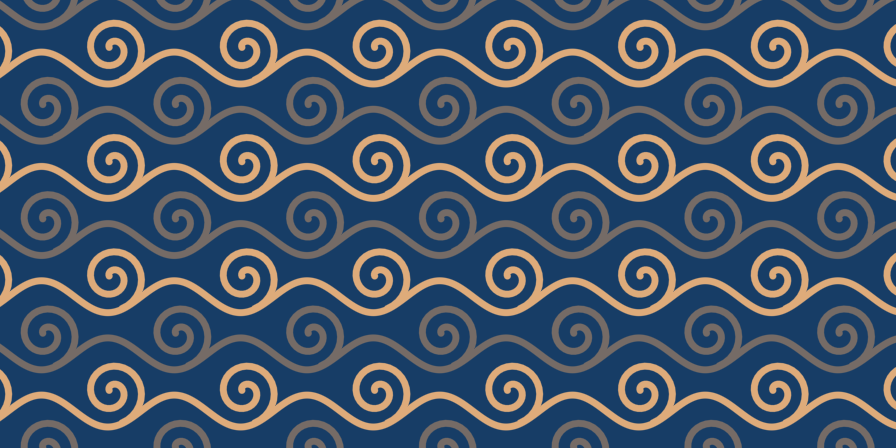
A Shadertoy shader for this pattern:

```glsl
// Rows of rolling waves, each crest thrown into a curling spiral.
// Two interleaved layers, pale orange and taupe, lie half a tile apart on navy.
// Every tile is the distance to a cosine wave joined with a shrinking spiral.

const float PI = 3.14159265;

// Lengths are in canvas heights
const vec2  TILE        = vec2(0.2963, 0.2552);
const vec2  CURL_ORIGIN = vec2(0.2495, 0.8913);  // centre of one orange curl
const float LINE_WIDTH  = 0.0154;

// Wave, placed relative to the curl centre
const float WAVE_LEVEL  = -0.0432;
const float WAVE_HEIGHT = 0.0356;
const float TROUGH_X    = -0.0087;

// Spiral, measured in quarter turns from its rightmost point
const float CURL_RADIUS = 0.0660;
const float CURL_START  = -0.8;
const float CURL_END    = 5.7;
const float CURL_VANISH = 6.1;   // quarter turn where the radius reaches zero
const float CURL_POWER  = 0.85;
const int   CURL_STEPS  = 52;

const vec3 NAVY   = vec3(0.09, 0.24, 0.40);
const vec3 TAUPE  = vec3(0.46, 0.42, 0.40);
const vec3 ORANGE = vec3(0.87, 0.67, 0.48);

float segmentDistance(vec2 p, vec2 a, vec2 b) {
    vec2 ap = p - a, ab = b - a;
    return length(ap - ab * clamp(dot(ap, ab) / dot(ab, ab), 0.0, 1.0));
}

vec2 curlPoint(float quarter) {
    float radius = CURL_RADIUS * pow(1.0 - quarter / CURL_VANISH, CURL_POWER);
    float angle = quarter * 0.5 * PI;
    return radius * vec2(cos(angle), sin(angle));
}

float curlDistance(vec2 p) {
    float nearest = 1e3;
    vec2 previous = curlPoint(CURL_START);
    for (int i = 1; i <= CURL_STEPS; i++) {
        float t = float(i) / float(CURL_STEPS);
        vec2 next = curlPoint(mix(CURL_START, CURL_END, t));
        nearest = min(nearest, segmentDistance(p, previous, next));
        previous = next;
    }
    return nearest;
}

// Vertical gap to the wave, corrected by its slope
float waveDistance(vec2 p) {
    float frequency = 2.0 * PI / TILE.x;
    float phase = (p.x - TROUGH_X) * frequency;
    float gap = p.y - WAVE_LEVEL + WAVE_HEIGHT * cos(phase);
    float slope = WAVE_HEIGHT * frequency * sin(phase);
    return abs(gap) / sqrt(1.0 + slope * slope);
}

// Coverage of one layer of repeated waves and curls
float layerMask(vec2 p, float softness) {
    vec2 cell = (fract(p / TILE + 0.5) - 0.5) * TILE;
    float d = min(waveDistance(cell), curlDistance(cell)) - 0.5 * LINE_WIDTH;
    return 1.0 - smoothstep(-softness, softness, d);
}

void mainImage(out vec4 fragColor, in vec2 fragCoord) {
    vec2 p = fragCoord / iResolution.y - CURL_ORIGIN;
    float softness = 0.8 / iResolution.y;

    vec3 color = NAVY;
    color = mix(color, TAUPE, layerMask(p - 0.5 * TILE, softness));
    color = mix(color, ORANGE, layerMask(p, softness));
    fragColor = vec4(color, 1.0);
}
```
